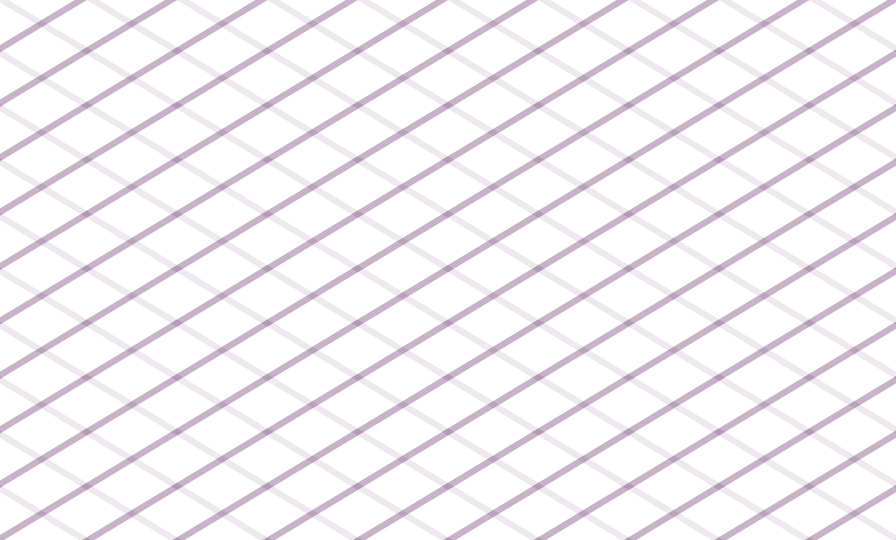
Give the GLSL for this pattern, as a WebGL 2 fragment shader.

```glsl
#version 300 es
precision highp float;

uniform vec2 u_resolution;
out vec4 outColor;

const vec2 REPEATS = vec2(9.92);          // tiles across and down
const vec2 ANCHOR = vec2(0.5, 0.5025);    // a tile corner near the centre
const float LINE_WIDTH = 0.135;           // share of the line spacing

const vec3 PAPER = vec3(1.0);
const vec3 PALE_LILAC = vec3(0.935, 0.910, 0.937);
const vec3 MAUVE = vec3(0.780, 0.698, 0.790);
const vec3 NODE_TINT = vec3(0.965, 0.950, 0.965);

// Distance to the nearest whole number
float gridDistance(float x) {
  return abs(fract(x + 0.5) - 0.5);
}

// Coverage of evenly spaced stripes centred on whole numbers
float stripe(float x, float width, float blur) {
  return 1.0 - smoothstep(-0.5 * blur, 0.5 * blur, gridDistance(x) - 0.5 * width);
}

// Translucent ink that darkens what lies below
vec3 multiplyInk(vec3 base, vec3 ink, float coverage) {
  return base * mix(vec3(1.0), ink, coverage);
}

void main() {
  vec2 tile = (gl_FragCoord.xy / u_resolution - ANCHOR) * REPEATS;
  float blur = 1.2 * length(REPEATS / u_resolution);

  // Two diagonal line families
  float falling = stripe(tile.x + tile.y, LINE_WIDTH, blur);
  float rising = stripe(tile.y - tile.x, LINE_WIDTH, blur);

  // Crossings at tile corners are a little deeper than those at tile centres
  float corner = falling * rising * step(gridDistance(tile.x), 0.25);

  vec3 color = multiplyInk(PAPER, PALE_LILAC, falling);
  color = multiplyInk(color, MAUVE, rising);
  color = multiplyInk(color, NODE_TINT, corner);
  outColor = vec4(color, 1.0);
}
```
